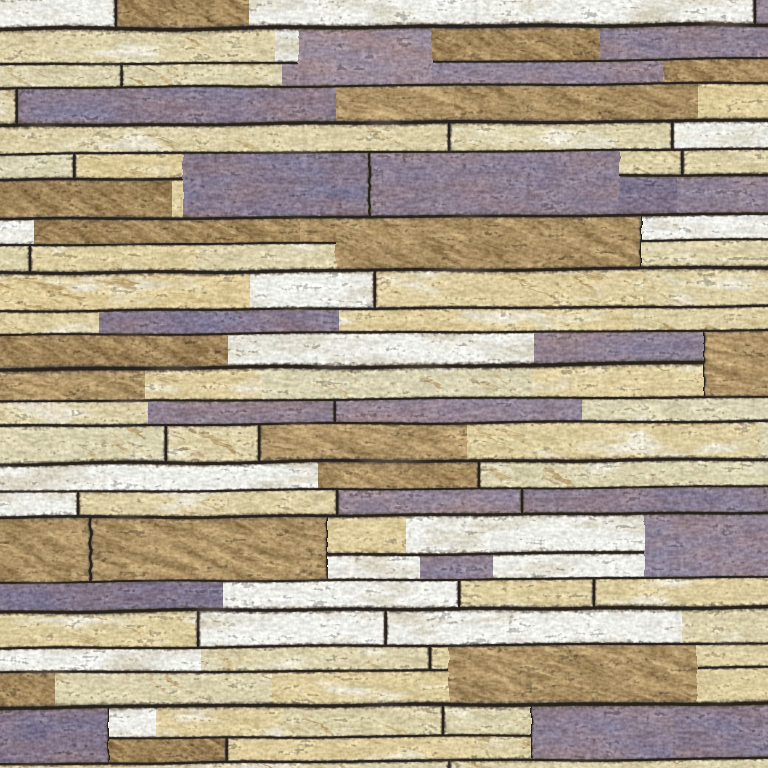
A WebGL 2 fragment shader for this texture:

```glsl
#version 300 es
precision highp float;
uniform vec2 u_resolution;
out vec4 fragColor;

float hash(vec2 p) {
  vec3 q = fract(p.xyx * 0.1031);
  q += dot(q, q.yzx + 33.33);
  return fract((q.x + q.y) * q.z);
}

float gradDot(vec2 cell, vec2 offset) {
  float a = 6.2832 * hash(cell);
  return dot(vec2(cos(a), sin(a)), offset);
}

float gradientNoise(vec2 p) {
  vec2 i = floor(p), f = p - i;
  vec2 u = f * f * f * (f * (f * 6.0 - 15.0) + 10.0);
  vec2 e = vec2(1, 0);
  return mix(mix(gradDot(i, f), gradDot(i + e, f - e), u.x),
             mix(gradDot(i + e.yx, f - e.yx), gradDot(i + 1.0, f - 1.0), u.x), u.y);
}

float fbm(vec2 p) {
  float sum = 0.0, amp = 1.0;
  for (int k = 0; k < 3; k++) {
    sum += amp * gradientNoise(p);
    p = p * 2.03 + 17.0;
    amp *= 0.55;
  }
  return sum;
}

// Left end of a strip, jittered inside its cell
float stripEnd(float i, float row) {
  return i + 0.8 * hash(vec2(i + 7.0, row * 3.0 + 11.0));
}

// Strip index and distance to its nearest dark vertical joint
vec2 findStrip(float x, float row, float count, float jointShare) {
  float s = x * count + hash(vec2(row, 5.0)) + 4.0;
  float i = floor(s);
  if (s < stripEnd(i, row)) i -= 1.0;
  float d = 1.0;
  for (float k = 0.0; k < 2.0; k++) {
    if (hash(vec2(i + k, row + 61.0)) < jointShare)
      d = min(d, abs(s - stripEnd(i + k, row)) / count);
  }
  return vec2(i, d);
}

void main() {
  vec2 uv = gl_FragCoord.xy / u_resolution;
  float pixel = 1.0 / min(u_resolution.x, u_resolution.y);

  // Slightly tilted courses of uneven height
  float r = (uv.y - 0.007 * uv.x) * 25.0 + 2.0;
  r += 0.14 * sin(r * 2.3) + 0.08 * gradientNoise(vec2(uv.x * 6.0, r * 0.7));
  float row = floor(r), pairRow = floor(r * 0.5);
  float x = uv.x + 0.003 * gradientNoise(uv * vec2(40, 90));

  // Some stones span two courses
  vec2 block = findStrip(x, pairRow + 100.0, 3.6, 0.75);
  bool tall = hash(vec2(block.x + 31.0, pairRow + 9.0)) < 0.15;
  vec2 strip = tall ? block : findStrip(uv.x, row, 3.4, 0.42);
  vec2 id = vec2(strip.x, tall ? pairRow + 200.0 : row);
  float span = tall ? 2.0 : 1.0;
  float f = fract(r / span) * span;
  float bed = min(f, span - f) / 25.0;
  float pick = hash(id + 3.0), tone = hash(id + 47.0);
  if (tall) pick = pick < 0.5 ? 0.3 : 0.42;

  // Grain: shared weave, long ripples and slanted strokes
  vec2 shift = vec2(tone * 9.0, pick * 13.0);
  float lean = mix(0.35, 0.8, tone);
  vec2 slant = vec2(uv.x * lean + uv.y, uv.x - uv.y * lean);
  float weave = gradientNoise(uv * vec2(130, 230)) + 0.6 * gradientNoise(uv * vec2(290, 250));
  float ripple = fbm(uv * vec2(22, 95) + shift);
  float strokes = fbm(slant * vec2(75, 14) + shift + 0.5 * ripple);
  float cloud = fbm(uv * vec2(9, 30) + shift);

  vec3 stone;
  if (pick < 0.19) {            // chalk white
    stone = mix(vec3(0.94, 0.94, 0.92), vec3(0.85, 0.83, 0.76), smoothstep(-0.1, 0.6, cloud));
    stone += 0.07 * ripple;
  } else if (pick < 0.37) {     // violet slate
    stone = mix(vec3(0.49, 0.45, 0.53), vec3(0.61, 0.55, 0.59), tone);
    stone += vec3(-0.04, 0.0, 0.05) * cloud + 0.09 * ripple;
  } else if (pick < 0.48) {     // brown sandstone
    stone = mix(vec3(0.69, 0.59, 0.42), vec3(0.61, 0.51, 0.35), tone);
    stone += vec3(0.19, 0.18, 0.15) * strokes + 0.05 * ripple;
  } else {                      // cream with tan veins
    stone = mix(vec3(0.87, 0.80, 0.61), vec3(0.85, 0.83, 0.71), tone);
    stone = mix(stone, vec3(0.92, 0.90, 0.83), smoothstep(0.1, 0.7, cloud));
    float vein = smoothstep(0.15, 0.65, strokes) * smoothstep(-0.3, 0.35, gradientNoise(uv * vec2(7, 16) + shift));
    stone = mix(stone, vec3(0.64, 0.53, 0.34), 0.75 * vein);
    stone += 0.09 * ripple + 0.05 * strokes;
  }
  stone += 0.12 * weave;

  // Thin pits along the ripples and worn, shaded edges
  stone *= 1.0 - 0.22 * smoothstep(0.32, 0.7, ripple - 0.5 * weave);
  float joint = min(bed, strip.y);
  float edge = joint + 0.0016 * weave;
  stone = mix(vec3(0.39, 0.35, 0.31), stone, smoothstep(0.0005, 0.0048, edge));

  // Dark joints, with a few faded stretches
  float fade = smoothstep(-0.55, -0.25, gradientNoise(vec2(uv.x * 9.0, floor(r + 0.5) * 3.7)));
  float aa = max(0.0006, 0.7 * pixel);
  float line = 1.0 - smoothstep(0.0016 - aa, 0.0016 + aa, joint + 0.0004 * weave);
  stone = mix(stone, vec3(0.14, 0.12, 0.10), line * mix(0.4, 0.95, fade));

  fragColor = vec4(clamp(stone, 0.0, 1.0), 1.0);
}
```
